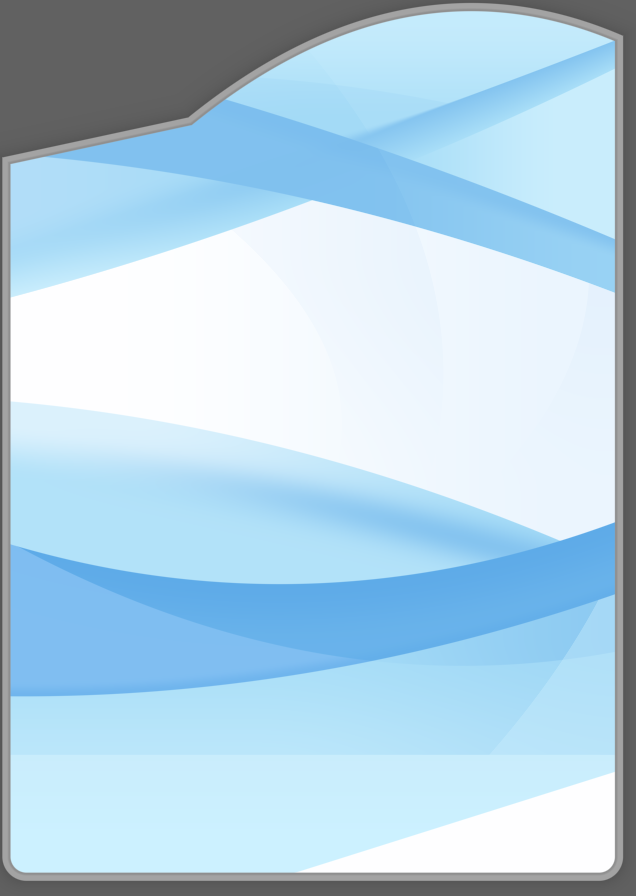
A Shadertoy shader for this background:

```glsl
// A rounded panel with a curved top, filled with layered pale blue waves and white light.

const vec3 WHITE = vec3(0.995, 0.998, 1.0);
const vec3 MIST  = vec3(0.92, 0.96, 0.995);
const vec3 PALE  = vec3(0.79, 0.93, 0.99);
const vec3 SKY   = vec3(0.66, 0.87, 0.97);
const vec3 AZURE = vec3(0.48, 0.74, 0.93);
const vec3 DEEP  = vec3(0.37, 0.67, 0.91);
const vec3 FRAME = vec3(0.64);
const vec3 BACK  = vec3(0.38);

// Parabola through the given heights at t = 0, 0.5 and 1.
float bow(float t, float a, float b, float c) {
    return a + t * (4.0 * b - 3.0 * a - c + t * 2.0 * (a - 2.0 * b + c));
}

// Coverage of the side below an edge, with a given softness.
float below(float y, float edge, float soft) {
    return 1.0 - smoothstep(-soft, soft, y - edge);
}

float roundBox(vec2 p, vec2 lo, vec2 hi, float r) {
    vec2 q = abs(p - 0.5 * (lo + hi)) - 0.5 * (hi - lo) + r;
    return length(max(q, 0.0)) + min(max(q.x, q.y), 0.0) - r;
}

// Signed distance to the panel: rounded sides under a slope and a dome.
float panel(vec2 p) {
    float dx = p.x - 0.527;
    float slope = 2.55 * dx;
    float top = (p.y - 0.9967 + 1.275 * dx * dx) / sqrt(1.0 + slope * slope);
    if (p.x < 0.45) top = min(top, (p.y - 0.8237 - 0.215 * p.x) / 1.023);
    return max(top, roundBox(p, vec2(0.0026, 0.0169), vec2(0.6966, 1.2), 0.027));
}

// Sky, crossing ribbons and the bright field between the waves.
vec3 upperWaves(vec2 uv, float aa) {
    float u = uv.x, v = uv.y;
    float left = 1.0 - smoothstep(0.0, 0.5, u);
    float veil = below(bow(v, 0.144, 0.686, 0.414), u, aa);
    vec3 col = mix(SKY, PALE, smoothstep(0.86, 0.98, v) * 0.8);
    col = mix(col, vec3(0.74, 0.89, 0.98), left * 0.8);
    col = mix(col, PALE, veil * 0.2);
    col = mix(col, AZURE, 0.12 * below(v, bow(u, 0.906, 0.9075, 0.828), aa));

    // Rising ribbon, soft on the left and crisp on the right
    float ribTop = bow(u, 0.720, 0.833, 0.964);
    float ribLow = bow(u, 0.665, 0.779, 0.935);
    float depth = clamp((ribTop - v) / (ribTop - ribLow), 0.0, 1.0);
    vec3 ribbon = mix(mix(AZURE, SKY, 0.2 + left * 0.6), mix(SKY, PALE, left), depth);
    col = mix(col, ribbon, below(v, ribTop, mix(0.035, aa, smoothstep(0.1, 0.75, u))));
    vec3 wedge = mix(SKY, PALE, smoothstep(0.6, 0.9, u));
    col = mix(col, wedge, below(v, ribLow, aa));

    // Falling band with a darker upper sliver
    float bandTop = bow(u, 0.954, 0.857, 0.723);
    float bandLow = bow(u, 0.829, 0.775, 0.664);
    float sliver = bow(u, 0.954, 0.835, 0.715);
    vec3 band = mix(AZURE, SKY, 0.1 + 0.45 * smoothstep(0.55, 1.0, u));
    band = mix(AZURE, band, below(v, sliver, 0.012));
    band = mix(band, SKY, veil * 0.12);
    float inBand = below(v, bandTop, aa) * below(bandLow, v, aa);
    col = mix(col, band, inBand * 0.95);

    // Bright field with faint folds
    vec3 field = mix(WHITE, MIST, smoothstep(0.15, 0.95, u));
    float fold = below(bow(v, -0.486, 0.535, -0.288), u, aa);
    float edge = below(bow(v, -0.433, 0.818, 0.669), u, aa);
    field -= vec3(0.025, 0.015, 0.004) * (fold * (1.0 - veil) + edge)
           * smoothstep(0.45, 0.72, v);
    return mix(col, field, below(v, min(ribLow, bandLow), aa));
}

// Soft wave, deep blue swell and the pale water beneath.
vec3 lowerWaves(vec3 col, vec2 uv, float aa) {
    float u = uv.x, v = uv.y;
    float wave = bow(u, 0.553, 0.490, 0.359);
    float crest = bow(u, 0.499, 0.4375, 0.345);
    vec3 glow = mix(vec3(0.86, 0.945, 0.99), SKY, smoothstep(0.2, 0.9, u));
    vec3 body = mix(glow, vec3(0.70, 0.885, 0.975), below(v, crest, 0.03));
    float shade = exp(-pow((v - crest) / 0.025, 2.0)) * smoothstep(0.0, 0.75, u);
    body = mix(body, AZURE, 0.8 * shade);
    col = mix(col, body, below(v, wave, aa));

    // Deep swell, divided by an inner fold
    float swellTop = bow(u, 0.396, 0.349, 0.426);
    float swellLow = bow(u, 0.223, 0.251, 0.345);
    float inner = below(v, bow(u, 0.401, 0.271, 0.277), aa);
    vec3 swell = mix(DEEP, vec3(0.41, 0.70, 0.92), smoothstep(0.0, 0.07, swellTop - v));
    swell = mix(swell, vec3(0.51, 0.75, 0.95), inner * 0.9);
    swell = mix(swell, DEEP, 0.5 * below(v, swellLow + 0.008, 0.008));
    col = mix(col, swell, below(v, swellTop, aa));

    // Clear water, its slanted facet and the shelf below
    vec3 water = mix(SKY, PALE, smoothstep(0.29, 0.13, v) * 0.6);
    water = mix(water, AZURE, 0.6 * smoothstep(0.4, 1.0, u) * (1.0 - inner * 0.65));
    float facet = below(bow(v, 0.540, 1.028, 0.816), u, aa);
    water = mix(water, PALE, 0.4 * facet);
    vec3 shelf = mix(PALE, vec3(0.80, 0.945, 1.0), smoothstep(0.16, 0.05, v));
    water = mix(water, shelf, below(v, 0.1575, aa));
    col = mix(col, water, below(v, swellLow, aa));
    return mix(col, WHITE, below(v, bow(u, -0.078, 0.034, 0.146), aa));
}

void mainImage(out vec4 fragColor, in vec2 fragCoord) {
    vec2 uv = fragCoord / iResolution.xy;
    float aa = 0.8 / iResolution.y;
    float d = panel(uv * vec2(0.711, 1.0));

    // Backdrop with shadow, then frame, then the waves inside
    vec3 col = BACK * (1.0 - 0.12 * exp(-max(d, 0.0) * 120.0));
    vec3 rim = FRAME - 0.08 * smoothstep(0.003, 0.0, abs(d + 0.008));
    col = mix(col, rim, below(d, 0.0, aa));
    vec3 scene = lowerWaves(upperWaves(uv, aa), uv, aa);
    col = mix(col, scene, below(d, -0.0092, aa));
    fragColor = vec4(col, 1.0);
}
```
